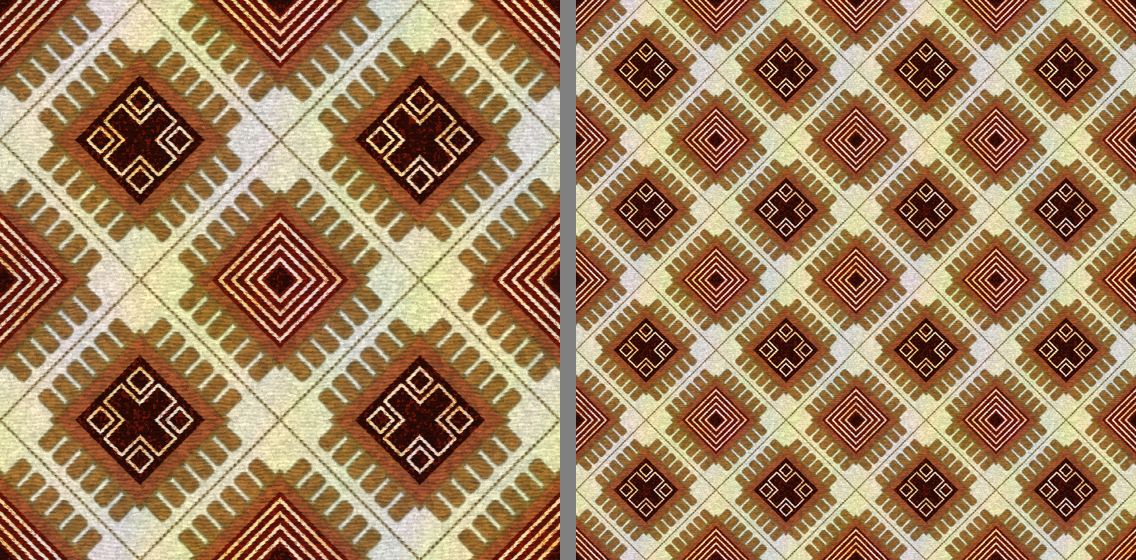
Left, the tile; right, the same tile 2 across and 2 down.
Give the GLSL for this pattern, as a WebGL 1 fragment shader.

```glsl
precision highp float;
// Woven kilim: a diagonal lattice of combed diamonds, alternating a stepped cross
// with nested squares. Rotated cell coordinates and box distances give the shapes;
// wrapping cellular noise and layered sines give the threads, grain and faded dye.
uniform vec2 u_resolution;

const float TAU = 6.2831853;
const float REPEATS = 2.0;
const vec3 CREAM = vec3(0.87, 0.85, 0.74);
const vec3 IVORY = vec3(0.98, 0.91, 0.79);
const vec3 GOLD = vec3(0.91, 0.70, 0.35);
const vec3 OLIVE = vec3(0.36, 0.29, 0.12);
const vec3 TAN = vec3(0.56, 0.39, 0.18);
const vec3 RUST = vec3(0.57, 0.30, 0.16);
const vec3 MAROON = vec3(0.35, 0.07, 0.03);
const vec3 UMBER = vec3(0.16, 0.04, 0.02);

vec2 hash2(vec2 p) {
  return fract(sin(vec2(dot(p, vec2(127.1, 311.7)), dot(p, vec2(269.5, 183.3)))) * 4375.85);
}

// Wrapping cellular noise: x is the nearest distance, y the value of that cell.
vec2 cellular(vec2 uv, vec2 count) {
  vec2 base = floor(uv * count), f = fract(uv * count);
  vec2 nearest = vec2(2.0, 0.0);
  for (int j = -1; j <= 1; j++) {
    for (int i = -1; i <= 1; i++) {
      vec2 o = vec2(float(i), float(j));
      vec2 h = hash2(mod(base + o, count));
      float d = length(o + h - f);
      if (d < nearest.x) nearest = vec2(d, fract(h.x * 7.0 + h.y * 13.0));
    }
  }
  return nearest;
}

// Smooth wrapping blotches, about -1 to 1; freq must be whole numbers.
float blotches(vec2 uv, vec2 freq, float phase) {
  vec2 a = TAU * uv * freq;
  return 0.5 * sin(a.x + 1.4 * sin(a.y + phase) + phase)
       + 0.5 * sin(a.y * 2.0 - a.x + 1.2 * sin(a.x * 2.0 + phase));
}

float box(vec2 p, vec2 halfSize, float radius) {
  vec2 q = abs(p) - halfSize + radius;
  return length(max(q, 0.0)) + min(max(q.x, q.y), 0.0) - radius;
}

float fill(float d, float aa) {
  return 1.0 - smoothstep(-aa, aa, d);
}

// Six rounded teeth on each side, standing on a narrow strip.
float comb(vec2 q) {
  float along = min(q.x, q.y), outward = max(q.x, q.y);
  float middle = (clamp(floor(along / 0.1), 0.0, 2.0) + 0.5) * 0.1;
  float tooth = box(vec2(along - middle, outward - 0.365), vec2(0.037, 0.083), 0.021);
  return min(tooth, outward - 0.322);
}

// Outlined plus with a small outlined square in each corner.
float crossLines(vec2 q, float halfWidth) {
  float plus = min(box(q, vec2(0.192, 0.060), 0.0), box(q, vec2(0.060, 0.192), 0.0));
  float corner = box(q - 0.141, vec2(0.045), 0.0);
  return min(abs(plus), abs(corner)) - halfWidth;
}

// Four concentric square outlines.
float nestedLines(vec2 q, float halfWidth) {
  float r = max(q.x, q.y);
  float ring = clamp(floor((r - 0.075) / 0.0465 + 0.5), 0.0, 3.0);
  return abs(r - 0.075 - ring * 0.0465) - halfWidth;
}

void main() {
  vec2 uv = gl_FragCoord.xy / u_resolution;
  float aa = 2.2 / min(u_resolution.x, u_resolution.y) + 0.001;

  // Thread texture
  vec2 slub = cellular(uv, vec2(80.0, 176.0));
  vec2 grain = cellular(uv, vec2(230.0));
  float rows = sin(TAU * (uv.y * 150.0 + 0.35 * blotches(uv, vec2(9.0, 7.0), 1.0)));
  float weave = 0.45 * rows + 1.1 * (slub.y - 0.5) + 0.5 * (0.5 - slub.x);
  float speckle = grain.y - 0.5;

  // Diagonal cells, slightly uneven like hand weaving
  vec2 p = uv * REPEATS + 0.0015 * vec2(blotches(uv, vec2(17.0, 23.0), 2.0), rows);
  vec2 diagonal = vec2(p.x + p.y, p.x - p.y);
  vec2 cell = floor(diagonal + 0.5);
  vec2 local = diagonal - cell;
  vec2 q = abs(local);
  float r = max(q.x, q.y);
  float isCross = mod(cell.x + cell.y, 2.0);

  // Ground and twisted lattice cord
  vec3 color = CREAM;
  float alongCord = q.x > q.y ? local.y : local.x;
  float twist = 0.75 + 0.25 * sin(TAU * (alongCord * 36.0 + r * 30.0));
  color = mix(color, OLIVE, 0.9 * twist * fill(0.4935 - r, aa + 0.002));

  // Comb with a dark stitched rim, then the plain border
  float teeth = comb(q);
  color = mix(color, OLIVE, 0.75 * fill(teeth - 0.004, aa + 0.003));
  color = mix(color, TAN, fill(teeth + 0.007, aa + 0.003));
  color = mix(color, OLIVE, 0.65 * fill(r - 0.307, aa + 0.003));
  color = mix(color, RUST, fill(r - 0.299, aa));

  // Dark field and its light line work
  vec3 field = mix(MAROON, UMBER, max(isCross, fill(r - 0.052, aa)));
  field = mix(field, vec3(0.48, 0.09, 0.03), 0.6 * smoothstep(0.65, 0.95, grain.y));
  color = mix(color, field, fill(r - mix(0.245, 0.232, isCross), aa));
  float lines = mix(nestedLines(q, 0.0085), crossLines(q, 0.0075), isCross);
  float gilt = clamp(0.3 + 0.4 * blotches(uv, vec2(5.0, 4.0), 0.6) + 0.8 * speckle, 0.0, 1.0);
  color = mix(color, mix(IVORY, GOLD, gilt), fill(lines, aa) * (0.97 - 0.3 * step(0.85, grain.y)));

  // Thread relief and uneven, faded dye
  float light = dot(color, vec3(0.3, 0.6, 0.1));
  color *= 1.0 + mix(0.26, 0.09, smoothstep(0.3, 0.8, light)) * weave + 0.14 * speckle;
  float fade = blotches(uv, vec2(2.0, 1.0), 3.7);
  color *= 1.0 + 0.07 * fade * vec3(0.5, 0.4, -1.6);
  color += 0.035 * light * blotches(uv, vec2(3.0, 2.0), 5.1) * vec3(1.0, -0.3, 0.6);
  gl_FragColor = vec4(clamp(color, 0.0, 1.0), 1.0);
}
```
